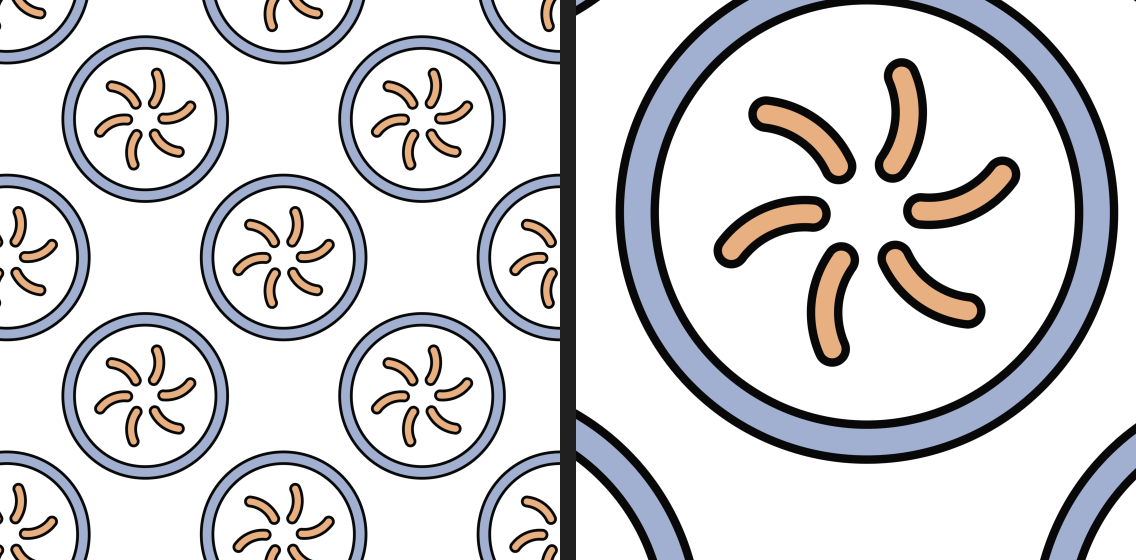
Left, the full canvas; right, a detail of the centre.
This pattern is drawn by a WebGL 1 fragment shader. Its source:

```glsl
precision highp float;

uniform vec2 u_resolution;

const vec3 PAPER = vec3(1.0);
const vec3 INK = vec3(0.03);
const vec3 RIM_BLUE = vec3(0.63, 0.69, 0.82);
const vec3 PETAL_ORANGE = vec3(0.91, 0.69, 0.50);

const float PERIOD = 0.4943;
const vec2 LATTICE_ORIGIN = vec2(0.5065, 0.5402);
const float HALF_STROKE = 0.0025;

mat2 rotation(float angle) {
  float c = cos(angle);
  float s = sin(angle);
  return mat2(c, s, -s, c);
}

// Offset from the nearest point of a square grid
vec2 gridOffset(vec2 p, float period) {
  return p - period * floor(p / period + 0.5);
}

// Offset from the nearest point of a grid with a point added in each cell centre
vec2 staggeredOffset(vec2 p, float period) {
  vec2 corner = gridOffset(p, period);
  vec2 centre = gridOffset(p - 0.5 * period, period);
  return dot(corner, corner) < dot(centre, centre) ? corner : centre;
}

float ringDistance(vec2 p, float radius, float halfWidth) {
  return abs(length(p) - radius) - halfWidth;
}

// Round-capped arc, symmetric about the +y axis
float arcDistance(vec2 p, float radius, float halfAngle, float halfWidth) {
  p.x = abs(p.x);
  vec2 tip = radius * vec2(sin(halfAngle), cos(halfAngle));
  bool pastTip = tip.y * p.x > tip.x * p.y;
  float d = pastTip ? length(p - tip) : abs(length(p) - radius);
  return d - halfWidth;
}

// Six curved petals swirling around the centre
float swirlDistance(vec2 p, float halfWidth) {
  const float SIXTH_TURN = 1.0471976;
  const vec2 ARC_CENTRE = vec2(0.0370, 0.0551);
  const float ARC_TILT = 2.72;
  float d = 1.0;
  for (int i = 0; i < 6; i++) {
    vec2 petal = rotation(-float(i) * SIXTH_TURN) * p - ARC_CENTRE;
    d = min(d, arcDistance(rotation(ARC_TILT) * petal, 0.0544, 0.511, halfWidth));
  }
  return d;
}

float coverage(float d, float pixel) {
  return 1.0 - smoothstep(-0.7 * pixel, 0.7 * pixel, d);
}

// Filled shape with an ink line centred on its edge
vec3 paintOutlined(vec3 under, vec3 fill, float d, float halfStroke, float pixel) {
  vec3 color = mix(under, INK, coverage(d - halfStroke, pixel));
  return mix(color, fill, coverage(d + halfStroke, pixel));
}

void main() {
  float pixel = 1.0 / u_resolution.y;
  vec2 p = staggeredOffset(gl_FragCoord.xy * pixel - LATTICE_ORIGIN, PERIOD);

  float rim = ringDistance(p, 0.1367, 0.0104);
  float swirl = swirlDistance(p, 0.0081);

  vec3 color = paintOutlined(PAPER, RIM_BLUE, rim, HALF_STROKE, pixel);
  color = paintOutlined(color, PETAL_ORANGE, swirl, HALF_STROKE, pixel);
  gl_FragColor = vec4(color, 1.0);
}
```
